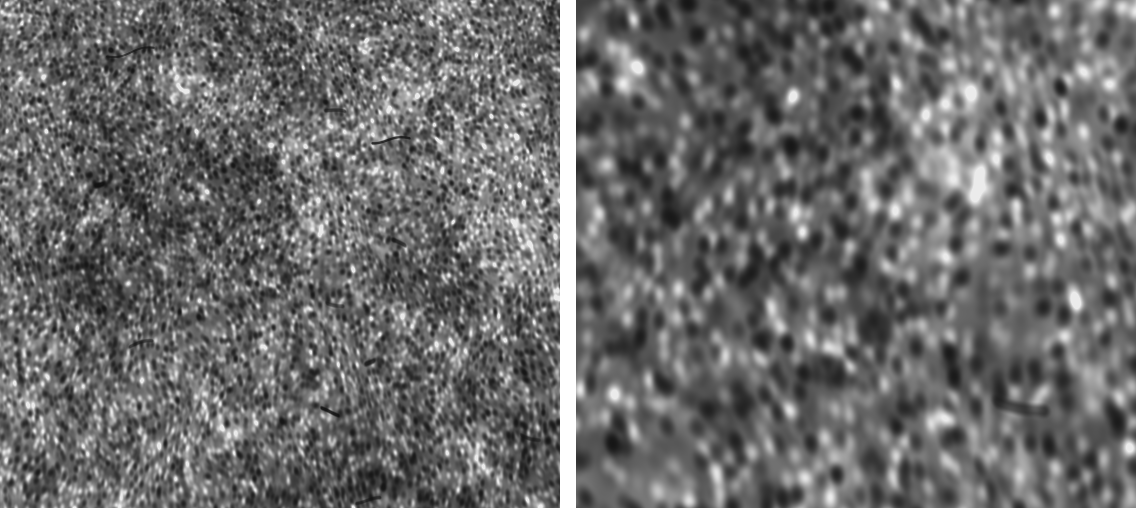
Left, the full canvas; right, a detail of the centre.
Reproduce this texture procedurally as a Shadertoy shader.

```glsl
// Weathered grey stone: fine upright grain over soft diagonal blotches, with a few dark cracks.

vec3 hash3(vec2 p) {
    vec3 q = fract(p.xyx * vec3(0.1031, 0.1030, 0.0973));
    q += dot(q, q.yxz + 33.33);
    return fract((q.xxy + q.yzz) * q.zyx);
}

// Cellular noise: one soft bump of random sign per cell, about unit variance
float bumps(vec2 p) {
    vec2 cell = floor(p);
    float sum = 0.0;
    for (int y = -1; y <= 1; y++)
    for (int x = -1; x <= 1; x++) {
        vec2 id = cell + vec2(x, y);
        vec3 rnd = hash3(id + 217.0);
        vec2 d = p - id - rnd.xy;
        float k = max(0.0, 1.0 - dot(d, d));
        sum += (rnd.z * 2.0 - 1.0) * k * k * k;
    }
    return sum * 2.58;
}

// Broad blotches, stretched along the falling diagonal
float blotches(vec2 p) {
    p += 0.025 * sin(p.yx * 11.0 + vec2(0.5, 2.0)) + 0.012 * sin(p.yx * 29.0);
    vec2 q = mat2(0.82, 0.57, -0.57, 0.82) * p * vec2(1.0, 1.15);
    q.y *= 1.25;
    float sum = 0.0, amp = 0.29, freq = 3.2;
    for (int i = 0; i < 4; i++) {
        sum += amp * bumps(q * freq + float(i) * 19.7);
        amp *= 0.84;
        freq *= 2.1;
    }
    return sum;
}

// Grain is finer near the top, taller near the bottom
float grain(vec2 p) {
    vec2 g = vec2(p.x * (122.0 + 14.0 * p.y), p.y * (72.0 + 21.0 * p.y));
    g.x += 0.6 * sin(p.y * 23.0 + 3.0 * sin(p.x * 9.0));
    return 0.8 * bumps(g) + 0.36 * bumps(g * 0.45 + 61.0);
}

// Short wavy cracks and small pits, nearly level
float cracks(vec2 p, float aspect) {
    float dark = 0.0;
    for (int i = 0; i < 11; i++) {
        vec3 place = hash3(vec2(float(i) * 7.3 + 2.0, 41.0));
        vec3 form = hash3(vec2(float(i) * 3.9 + 5.0, 83.0));
        vec2 d = p - place.xy * vec2(aspect, 1.0);
        d.y += d.x * (form.y - 0.4) * 0.6 + 0.004 * sin(d.x * 70.0 + form.z * 6.0);
        float halfLength = mix(0.006, 0.05, form.x * form.x);
        float thickness = mix(0.005, 0.0018, form.x);
        d.x = max(abs(d.x) - halfLength, 0.0);
        float stroke = 1.0 - smoothstep(thickness * 0.4, thickness * 1.7, length(d));
        dark = max(dark, stroke * mix(0.5, 0.95, place.z));
    }
    return dark;
}

void mainImage(out vec4 fragColor, in vec2 fragCoord) {
    vec2 p = fragCoord / iResolution.y;
    float n = blotches(p) + grain(p);

    // Tone curve with a longer bright tail
    float grey = 0.4 + 0.146 * n + 0.018 * (n * n - 1.0);
    grey = clamp(grey, 0.06, 0.92);
    grey = mix(grey, 0.06, cracks(p, iResolution.x / iResolution.y));

    fragColor = vec4(vec3(grey), 1.0);
}
```
